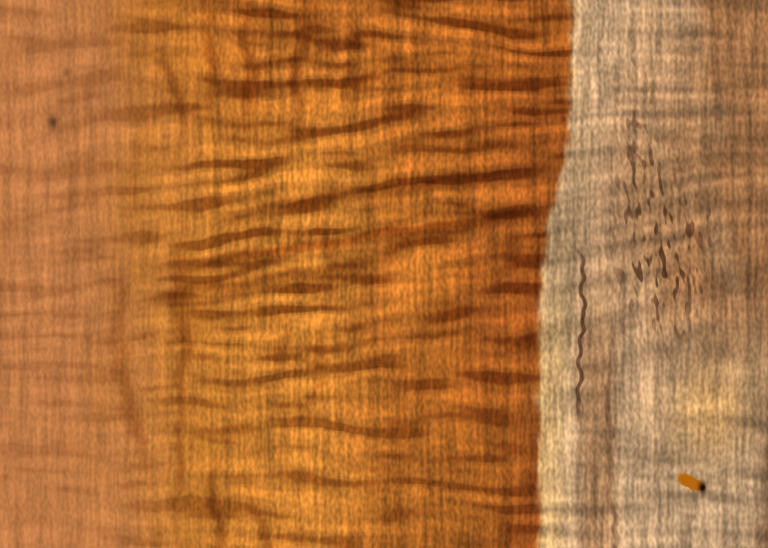
A WebGL 2 fragment shader for this texture:

```glsl
#version 300 es
precision highp float;
// Curly figured wood plank: amber heartwood beside pale, spalted sapwood.
uniform vec2 u_resolution;
out vec4 fragColor;

const vec3 PINK = vec3(0.74, 0.47, 0.27);
const vec3 GOLD = vec3(0.75, 0.47, 0.18);
const vec3 RED = vec3(0.64, 0.36, 0.13);
const vec3 EDGE = vec3(0.55, 0.28, 0.11);
const vec3 GREY = vec3(0.75, 0.61, 0.46);
const vec3 CREAM = vec3(0.82, 0.66, 0.44);
const vec3 BROWN = vec3(0.59, 0.41, 0.26);
const vec3 STAIN = vec3(0.27, 0.16, 0.10);
const vec3 SHADOW = vec3(0.66, 0.54, 0.42);

vec2 gradientAt(vec2 cell) {
  vec3 q = fract(cell.xyx * vec3(0.1031, 0.1030, 0.0973));
  q += dot(q, q.yzx + 33.33);
  float angle = 6.2832 * fract((q.x + q.y) * q.z);
  return vec2(cos(angle), sin(angle));
}

// Gradient noise, roughly -0.7 to 0.7.
float gnoise(vec2 p) {
  vec2 i = floor(p), f = fract(p), e = vec2(0, 1);
  vec2 w = f * f * f * (f * (f * 6.0 - 15.0) + 10.0);
  float low = mix(dot(gradientAt(i), f), dot(gradientAt(i + e.yx), f - e.yx), w.x);
  float high = mix(dot(gradientAt(i + e), f - e), dot(gradientAt(i + 1.0), f - 1.0), w.x);
  return mix(low, high, w.y);
}

// Noise with its own scale per axis.
float grain(vec2 p, float sx, float sy) {
  return gnoise(p * vec2(sx, sy) + sx * 0.37);
}

float fbm(vec2 p) {
  float sum = 0.0, gain = 1.0;
  for (int i = 0; i < 4; i++) {
    sum += gain * gnoise(p);
    p = p * 2.03 + 17.3;
    gain *= 0.5;
  }
  return sum;
}

// Soft elliptical spot.
float spot(vec2 p, float x, float y, float rx, float ry) {
  vec2 d = (p - vec2(x, y)) / vec2(rx, ry);
  return exp(-dot(d, d));
}

float window(float v, float start, float end, float soft) {
  return smoothstep(start - soft, start + soft, v) * (1.0 - smoothstep(end - soft, end + soft, v));
}

float lineMask(float dist, float width) {
  return 1.0 - smoothstep(width * 0.3, width, abs(dist));
}

vec3 shade(vec3 col, float amount) {
  return col * mix(vec3(1), SHADOW, amount);
}

// Rippled cross figure: close rows, broken along their length.
float curl(vec2 p, float freq, float tilt) {
  float y = p.y - tilt * (p.x - 0.45) + 0.014 * grain(p, 9.0, 5.0) + 0.003 * grain(p, 50.0, 12.0);
  vec2 q = vec2(p.x, y);
  float rows = sin(6.2832 * (y * freq * 0.72 + 1.5 * grain(q, 4.0, 8.0)));
  float broken = grain(q, 7.0, freq) + 0.6 * grain(q, 15.0, freq * 1.8);
  return broken + 0.24 * rows * (0.6 + 1.2 * grain(p, 6.0, 5.0));
}

// Long shadow that rises to the right.
float longBand(vec2 p, float height, float start, float end) {
  float d = p.y - height - 0.21 * (p.x - 0.45) + 0.012 * grain(vec2(p.x, height), 14.0, 40.0);
  d += 0.004 * grain(p, 70.0, 9.0);
  d /= d > 0.0 ? 0.008 : 0.017;
  return exp(-d * d) * window(p.x, start, end, 0.06);
}

// Vertical streaks, broad to hair-thin, with short pores.
float fibres(vec2 p) {
  p.x += 0.003 * grain(p, 8.0, 12.0);
  return 0.75 * grain(p, 190.0, 11.0) + 0.6 * grain(p, 85.0, 3.5)
       + 0.35 * grain(p, 34.0, 1.8) + 0.7 * grain(p, 230.0, 95.0);
}

vec3 heartwood(vec2 p, float ripple) {
  float drift = p.x + 0.07 * fbm(p * vec2(9.0, 2.5));
  vec3 col = mix(PINK, GOLD, smoothstep(0.08, 0.28, drift));
  col = mix(col, RED, 0.9 * smoothstep(0.40, 0.60, drift));
  col = mix(col, EDGE, 0.85 * smoothstep(0.59, 0.72, drift));
  col = mix(col, RED, 0.75 * smoothstep(0.6, 1.0, p.y) * smoothstep(0.08, 0.35, p.x));
  // Curl shadows and crests.
  float strength = mix(0.3, 1.0, smoothstep(0.1, 0.34, p.x)) * mix(0.7, 1.0, smoothstep(0.2, 0.5, p.y));
  col = shade(col, 0.9 * strength * smoothstep(0.0, 0.48, ripple));
  col *= 1.0 + 0.22 * strength * smoothstep(0.0, 0.5, -ripple);
  float bands = longBand(p, 0.565, 0.22, 0.72) + 0.7 * longBand(p, 0.515, 0.22, 0.48)
              + 0.6 * longBand(p, 0.645, 0.30, 0.70);
  col = shade(col, 0.85 * min(bands, 1.0));
  // Faint growth rings.
  float ring = fract(p.x * 17.0 + 1.3 * grain(p, 4.0, 2.2) + 0.4 * grain(p, 12.0, 9.0) + 0.12 * ripple);
  float fade = window(p.x, 0.14, 0.50, 0.06) * smoothstep(-0.2, 0.35, grain(p, 8.0, 4.0));
  return shade(col, 0.6 * fade * window(ring, 0.65, 0.9, 0.1));
}

vec3 sapwood(vec2 p, float edge, float ripple) {
  float cloud = fbm(p * vec2(12.0, 4.0) + 40.0);
  float low = 1.0 - smoothstep(0.3, 0.6, p.y);
  vec3 col = mix(GREY, BROWN, smoothstep(0.82, 0.96, p.x + 0.08 * cloud) * smoothstep(0.22, 0.5, p.y));
  col = mix(col, BROWN, 0.65 * spot(p, 0.84, 0.64, 0.065, 0.24));
  float cream = 1.0 - smoothstep(0.015, 0.055, p.x - edge + 0.02 * cloud);
  col = mix(col, CREAM, cream * (0.2 + 0.8 * low));
  col = mix(col, BROWN, 0.6 * low * window(p.x, 0.755, 0.80, 0.015));
  col = mix(col, CREAM * vec3(1.0, 0.93, 0.8), 0.7 * spot(p, 0.925, 0.25, 0.055, 0.08));
  col = mix(col, STAIN, 0.6 * smoothstep(0.95, 1.01, p.x + 0.06 * cloud) * (1.0 - smoothstep(0.2, 0.35, p.y)));
  col *= 1.0 - 0.26 * ripple + 0.18 * cloud;
  // Wandering spalt lines.
  float wander = 0.012 * gnoise(vec2(2.5, p.y * 9.0)) + 0.008 * gnoise(vec2(8.5, p.y * 42.0));
  float lines = 0.9 * lineMask(p.x - 0.757 - wander, 0.004) * window(p.y, 0.24, 0.54, 0.04);
  lines += 0.45 * lineMask(p.x - 0.795 - wander, 0.006) * window(p.y, -0.1, 0.32, 0.08);
  // Dark slivers in the spalted patch.
  vec2 q = vec2(p.x + 0.12 * p.y, p.y);
  float fleck = grain(q, 150.0, 36.0) + 0.6 * grain(q, 70.0, 22.0);
  float area = 1.3 * spot(p, 0.865, 0.54, 0.055, 0.14) + 0.5 * spot(p, 0.83, 0.75, 0.03, 0.14);
  lines += smoothstep(0.08, 0.4, fleck) * min(area, 1.0);
  return mix(col, STAIN, 0.75 * min(lines, 1.0));
}

void main() {
  vec2 p = gl_FragCoord.xy / u_resolution;
  float tilt = mix(-0.06, 0.15, window(p.y, 0.36, 0.8, 0.16));
  float ripple = curl(p, 32.0, tilt);
  float edge = mix(0.701, 0.741, smoothstep(0.45, 0.82, p.y)) + 0.006 * gnoise(vec2(3.5, p.y * 14.0));
  float side = smoothstep(-0.005, 0.008, p.x - edge + 0.006 * grain(p, 90.0, 30.0));
  vec3 col = mix(heartwood(p, ripple), sapwood(p, edge, ripple), side);
  col *= 1.0 + 0.33 * fibres(p) * mix(0.5, 1.0, smoothstep(0.1, 0.4, p.x));
  // Pin knots.
  float knots = spot(p, 0.069, 0.777, 0.006, 0.012) + 0.5 * spot(p, 0.087, 0.868, 0.004, 0.009);
  col = mix(col, STAIN, 0.75 * knots);
  // Amber pit with a black end.
  vec2 pit = p - vec2(0.899, 0.12);
  pit.y += 0.5 * pit.x;
  float rim = length(pit / vec2(0.019, 0.013)) + 0.3 * gnoise(p * 90.0);
  col = mix(col, vec3(0.72, 0.4, 0.05), 1.0 - smoothstep(0.75, 1.1, rim));
  col *= 1.0 - 0.9 * spot(p, 0.915, 0.11, 0.005, 0.01);
  fragColor = vec4(clamp(col, 0.0, 1.0), 1.0);
}
```
